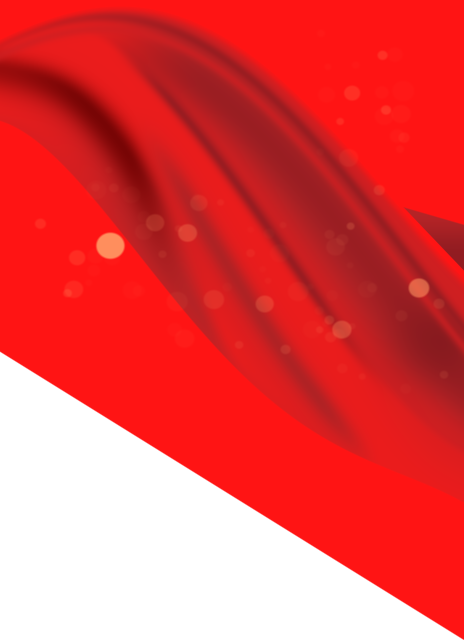
This background is drawn by a Shadertoy shader. Its source:

```glsl
#define RED vec3(1.0, 0.08, 0.08)
#define SILK vec3(0.92, 0.11, 0.11)
#define ROSE vec3(0.81, 0.12, 0.13)
#define WINE vec3(0.71, 0.14, 0.15)
#define DEEP vec3(0.57, 0.11, 0.13)
#define DARK vec3(0.47, 0.02, 0.02)
#define GLOW vec3(1.0, 0.58, 0.38)
#define ASPECT 0.7266
#define SPARKS 80

float hash(float n) { return fract(sin(n * 127.1) * 43758.5453); }

// Quartic through five evenly spaced heights on t = 0..1
float quartic(float t, vec4 k, float last) {
    float s = 4.0 * t, a = s - 1.0, b = s - 2.0, c = s - 3.0, d = s - 4.0;
    return k.x * a * b * c * d / 24.0 - k.y * s * b * c * d / 6.0
         + k.z * s * a * c * d / 4.0 - k.w * s * a * b * d / 6.0
         + last * s * a * b * c / 24.0;
}

// Approximate signed distance to a curve, positive below it
float depth(vec2 p, float start, float span, vec4 k, float last) {
    float t = (p.x - start) / span;
    float y = quartic(t, k, last);
    float slope = (quartic(t + 0.01, k, last) - y) / (0.01 * span * ASPECT);
    return (p.y - y) / sqrt(1.0 + slope * slope);
}

float ridge(float d, float width) { return exp(-d * d / (width * width)); }

float window(float x, float a, float b, float c, float d) {
    return smoothstep(a, b, x) * (1.0 - smoothstep(c, d, x));
}

float disc(vec2 p, vec2 center, float radius, float blur) {
    vec2 q = (p - center) * vec2(ASPECT, 1.08);
    return 1.0 - smoothstep(radius - blur, radius + blur, length(q));
}

// Shaded folds of the cloth
vec3 cloth(vec2 p, float top, float bottom) {
    float rim = depth(p, 0.0, 1.0, vec4(0.066, 0.027, 0.100, 0.281), 0.512);
    float left = depth(p, 0.0, 0.5, vec4(0.107, 0.134, 0.215, 0.368), 0.553);
    float middle = depth(p, 0.25, 0.5, vec4(0.169, 0.280, 0.427, 0.565), 0.677);
    float right = depth(p, 0.0, 1.0, vec4(0.052, 0.078, 0.277, 0.531), 0.710);
    vec3 col = SILK;

    // Lower left panel and its heavy crease
    float lower = smoothstep(-0.01, 0.02, left) * window(p.x, -0.1, 0.33, 0.42, 0.60);
    col = mix(col, mix(ROSE, WINE, smoothstep(0.1, 0.36, p.x)), lower);
    float crease = ridge(left, left < 0.0 ? 0.022 : 0.034);
    crease *= (1.0 - smoothstep(0.32, 0.5, p.x)) * mix(0.7, 1.0, smoothstep(0.0, 0.2, p.x));
    col = mix(col, mix(DARK, WINE, smoothstep(0.27, 0.42, p.x)), crease);

    // Soft middle crease
    float fade = window(p.x, 0.28, 0.43, 0.68, 0.83);
    col = mix(col, ROSE, 0.6 * ridge(middle - 0.015, 0.04) * fade);
    col = mix(col, WINE * 0.96, 0.95 * ridge(middle, 0.017) * fade);

    // Upper right panel, darker towards the rim
    float panel = (1.0 - smoothstep(-0.012, 0.006, right)) * smoothstep(0.12, 0.45, p.x);
    vec3 tone = mix(ROSE, WINE, smoothstep(0.01, 0.07, -right));
    tone = mix(tone, DEEP, 0.75 * ridge(rim - 0.055, 0.04));
    col = mix(col, tone, panel);
    col = mix(col, DEEP, 0.9 * ridge(right, 0.010) * window(p.x, 0.23, 0.38, 0.65, 0.87));
    col = mix(col, ROSE, 0.5 * ridge(right + 0.01, 0.05) * smoothstep(0.7, 0.95, p.x));
    col = mix(col, DEEP * 0.9, 0.8 * ridge(length((p - vec2(0.96, 0.53)) * vec2(0.6, 1.0)), 0.065));

    // Rolled rim with light and dark stripes
    col = mix(col, ROSE, 1.0 - smoothstep(-0.004, 0.014, rim));
    col = mix(col, DEEP, ridge(rim, 0.009) * mix(0.35, 0.85, smoothstep(0.15, 0.5, p.x)));
    col = mix(col, ROSE, 0.75 * ridge(rim - 0.019, 0.008));
    col = mix(col, RED, 0.8 * ridge(top, 0.008));
    return mix(col, ROSE, 0.35 * ridge(bottom, 0.012) * (1.0 - smoothstep(0.5, 0.8, p.x)));
}

void mainImage(out vec4 fragColor, in vec2 fragCoord) {
    vec2 p = fragCoord / iResolution.xy;
    p.y = 1.0 - p.y;
    float px = 1.0 / iResolution.y;
    vec3 col = RED;

    // Folded corner behind the ribbon
    float x = p.x - 0.87;
    float corner = smoothstep(-px, px, p.y - 0.324 - 0.21 * x)
                 * smoothstep(-px, px, 0.324 + 0.76 * x - p.y);
    col = mix(col, mix(WINE, DEEP, smoothstep(0.33, 0.40, p.y)), corner);

    // Ribbon
    float top = depth(p, 0.0, 1.0, vec4(0.0625, 0.0104, 0.0664, 0.2318), 0.4362);
    float bottom = depth(p, 0.0, 1.0, vec4(0.1888, 0.3529, 0.569, 0.7044), 0.7852);
    float inside = smoothstep(-px, px, top) * smoothstep(-px, px, -bottom);
    col = mix(col, cloth(p, top, bottom), inside);

    // Scattered sparks, the last quarter drifting to the upper right
    for (int i = 0; i < SPARKS; i++) {
        float n = float(i) + 1.0;
        vec2 h = vec2(hash(n), hash(n + 91.7));
        vec2 c = vec2(0.08 + 0.92 * h.x, 0.33 + 0.16 * h.x + 0.24 * (h.y - 0.4));
        if (i > SPARKS * 3 / 4) c = vec2(0.68 + 0.2 * h.x, 0.04 + 0.27 * h.y);
        float size = hash(n + 37.3);
        float radius = mix(0.005, 0.017, size * size);
        float alpha = mix(0.03, 0.24, pow(hash(n + 63.1), 3.0));
        col = mix(col, GLOW, alpha * disc(p, c, radius, 1.5 * px));
    }

    // Large glowing discs along an arc
    for (int i = 0; i < 5; i++) {
        float t = float(i) / 4.0;
        vec2 c = vec2(0.238 + 0.665 * t, quartic(t, vec4(0.384, 0.364, 0.475, 0.515), 0.45));
        float strength = 0.22 + 0.73 * pow(1.0 - t, 8.0) + 0.36 * pow(t, 4.0);
        float radius = 0.012 + 0.010 * pow(1.0 - t, 6.0) + 0.004 * t;
        col = mix(col, GLOW, strength * disc(p, c, radius, 1.5 * px));
    }

    // White slanted base
    col = mix(col, vec3(1.0), smoothstep(-px, px, p.y - 0.5495 - 0.4505 * p.x));
    fragColor = vec4(col, 1.0);
}
```
